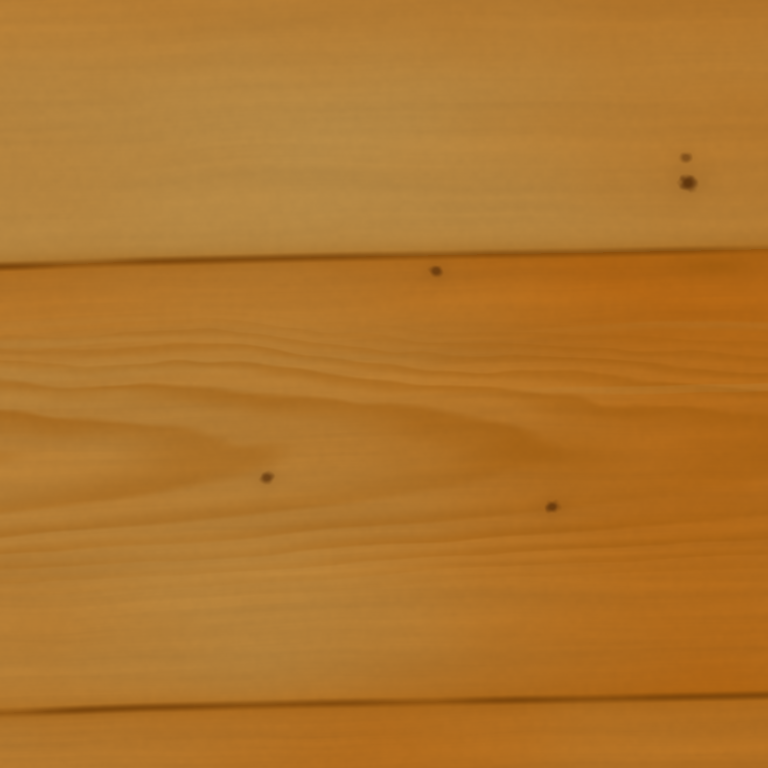
Write a three.js fragment shader that draws this texture.

```glsl
// Honey-stained pine boards with sloping seams, arched grain and small knots.
#define BOARD_PITCH 0.581
#define BOARD_START 0.073
#define SEAM_SLOPE 0.023
#define SEAM_WIDTH 0.0065
#define GRAIN_CURVE 64.0
#define RING_SPACING 0.34
#define PALE_WOOD vec3(0.706, 0.536, 0.275)
#define AMBER_WOOD vec3(0.690, 0.395, 0.080)
#define GRAIN_DARK vec3(0.610, 0.350, 0.050)
#define SEAM_DARK vec3(0.440, 0.240, 0.030)
#define KNOT_DARK vec3(0.350, 0.185, 0.035)

varying vec2 vUv;

float hash(vec2 p) {
  vec3 q = fract(vec3(p.xyx) * 0.1031);
  q += dot(q, q.yzx + 33.33);
  return fract((q.x + q.y) * q.z);
}

float noise(vec2 p) {
  vec2 i = floor(p), f = fract(p);
  f = f * f * (3.0 - 2.0 * f);
  return mix(mix(hash(i), hash(i + vec2(1.0, 0.0)), f.x),
             mix(hash(i + vec2(0.0, 1.0)), hash(i + 1.0), f.x), f.y);
}

float fbm(vec2 p) {
  float sum = 0.0, weight = 0.5;
  for (int i = 0; i < 4; i++) {
    sum += weight * noise(p);
    p = p * 2.03 + 17.3;
    weight *= 0.5;
  }
  return sum / 0.9375;
}

// Dark core with a soft, slightly ragged rim.
float knot(vec2 p, vec2 center, float radius) {
  vec2 d = (p - center) * vec2(0.92, 1.08);
  float edge = radius * (0.82 + 0.36 * noise(p * 160.0));
  float core = 1.0 - smoothstep(edge * 0.25, edge * 1.2, length(d));
  float halo = exp(-dot(d, d) / (radius * radius * 4.0));
  return 0.8 * core + 0.1 * halo;
}

// Nested arches opening to the left; returns the strength of the dark rings.
float archedGrain(vec2 p) {
  float warp = fbm(p * vec2(3.0, 9.0) + 4.0) - 0.5;
  float dy = p.y - 0.407 + 0.045 * warp;
  float rings = (p.x + GRAIN_CURVE * dy * dy + 0.35 * warp - 0.06) / RING_SPACING;
  float phase = fract(rings);
  float late = smoothstep(0.2, 0.8, phase) * (1.0 - smoothstep(0.78, 1.0, phase));
  float fade = 1.0 - smoothstep(0.08, 0.20, abs(dy));
  return late * fade * (0.35 + 0.9 * noise(p * vec2(4.0, 14.0)));
}

void main() {
  vec2 p = vUv;
  float row = (p.y - BOARD_START - SEAM_SLOPE * p.x
               + 0.005 * (noise(vec2(p.x * 5.0, 3.0)) - 0.5)) / BOARD_PITCH;
  float board = floor(row);
  float across = row - board;
  float isTop = step(0.5, board);
  float isBottom = 1.0 - step(-0.5, board);
  float isMiddle = 1.0 - isTop - isBottom;

  // Broad stain, turning redder toward the right and the board edges.
  float cloud = fbm(p * vec2(2.5, 5.0) + board * 11.0) - 0.5;
  float middleStain = 0.28 + 0.57 * smoothstep(0.25, 1.0, p.x)
                    + 0.32 * smoothstep(0.65, 1.0, across)
                    + 0.18 * (1.0 - smoothstep(0.0, 0.12, across)) * (1.0 - 0.6 * p.x);
  float topStain = 0.16 + 0.30 * smoothstep(0.5, 1.05, p.x + 0.6 * (across - 0.35))
                 + 0.20 * smoothstep(0.35, 0.60, across);
  float bottomStain = 0.45 + 0.38 * smoothstep(0.0, 0.6, p.x);
  float stain = middleStain * isMiddle + topStain * isTop + bottomStain * isBottom;
  vec3 color = mix(PALE_WOOD, AMBER_WOOD, clamp(stain + 0.36 * cloud, 0.0, 1.0));

  // Long fibers follow a gentle bend in each board.
  float bend = p.y - SEAM_SLOPE * p.x + 0.035 * (fbm(p * vec2(2.0, 4.0) + board * 7.0) - 0.5);
  float broad = fbm(vec2(p.x * 1.6, bend * 30.0) + board * 19.0) - 0.5;
  float fine = fbm(vec2(p.x * 3.0, bend * 95.0) + board * 31.0) - 0.5;
  color *= 1.0 + (0.10 * broad + 0.065 * fine) * mix(1.0, 0.65, isTop);
  color = mix(color, GRAIN_DARK, 0.45 * isMiddle * archedGrain(p));

  // Pale growth lines along the upper part of the middle board.
  float pale = smoothstep(0.50, 0.85, noise(vec2(p.x * 2.2, bend * 75.0)));
  float paleZone = smoothstep(0.62, 0.72, across) * (1.0 - smoothstep(0.80, 0.92, across));
  color = mix(color, PALE_WOOD, 0.28 * pale * paleZone * isMiddle);

  // Shadowed joints; the upper one thins out toward the right.
  float joint = board + step(0.5, across);
  float seam = (across - step(0.5, across)) * BOARD_PITCH;
  float wear = 0.35 + 0.65 * noise(vec2(p.x * 9.0, joint));
  wear *= 1.0 - 0.35 * step(0.5, joint) * smoothstep(0.4, 0.7, p.x);
  float line = 1.0 - smoothstep(0.0, SEAM_WIDTH * 1.3, abs(seam));
  color = mix(color, GRAIN_DARK, 0.6 * exp(-abs(seam) / 0.010));
  color = mix(color, SEAM_DARK, 0.8 * line * wear);

  // Pin knots, a bruise under the upper joint and a smudge at the arch tip.
  float knots = knot(p, vec2(0.896, 0.762), 0.0125);
  knots = max(knots, 0.60 * knot(p, vec2(0.893, 0.795), 0.0080));
  knots = max(knots, 0.80 * knot(p, vec2(0.568, 0.647), 0.0088));
  knots = max(knots, 0.80 * knot(p, vec2(0.348, 0.378), 0.0088));
  knots = max(knots, 0.85 * knot(p, vec2(0.719, 0.340), 0.0098));
  vec2 bruise = (p - vec2(0.93, 0.653)) / vec2(0.05, 0.012);
  vec2 smudge = (p - vec2(0.74, 0.405)) / vec2(0.07, 0.028);
  color = mix(color, GRAIN_DARK, 0.6 * exp(-dot(bruise, bruise)) + 0.35 * exp(-dot(smudge, smudge)));
  color = mix(color, KNOT_DARK, clamp(knots, 0.0, 1.0));

  // Faint surface mottling.
  color *= 0.983 + 0.034 * fbm(p * 110.0);
  gl_FragColor = vec4(color, 1.0);
}
```
